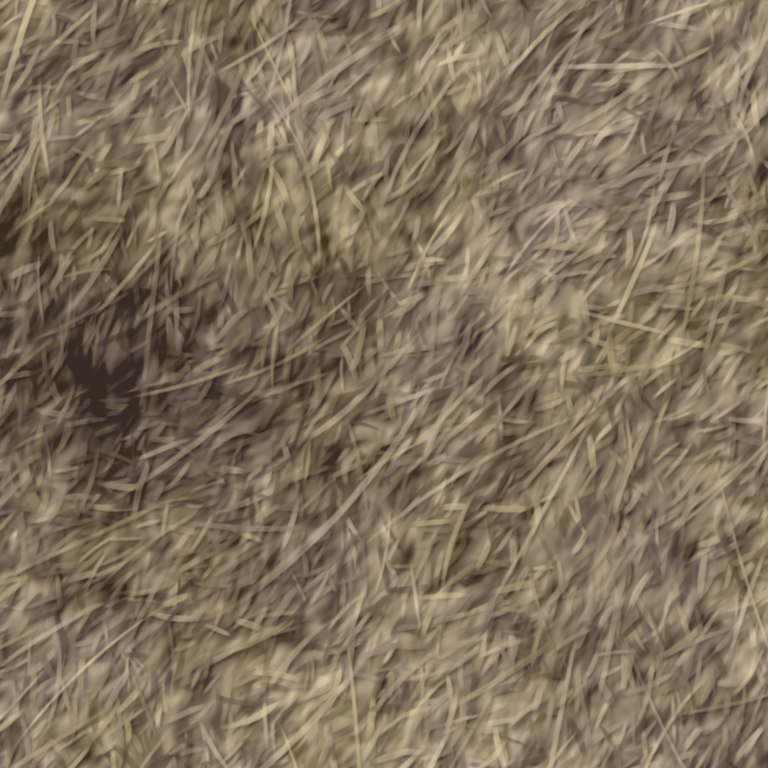
This texture is drawn by a WebGL 1 fragment shader. Its source:

```glsl
precision highp float;
uniform vec2 u_resolution;
// Dry, matted grass: streaked noise for the thatch, then jittered grids of
// narrow blades painted from short and dense to long and sparse, each with
// a thin shadow. Tone and warmth are kept apart and coloured at the end.

const vec3 SHADE = vec3(0.22, 0.17, 0.135);
const vec3 STRAW = vec3(0.75, 0.68, 0.565);
const vec3 WARM_SHIFT = vec3(0.012, 0.010, -0.036);
const float LEAN = 0.98; // usual blade direction in radians
const float EXPOSURE = 0.13;

vec4 hash4(vec2 p) {
  vec4 q = fract(p.xyxy * vec4(0.1031, 0.1030, 0.0973, 0.1099));
  q += dot(q, q.wzxy + 33.33);
  return fract((q.xxyz + q.yzzw) * q.zywx);
}

float noise(vec2 p) {
  vec2 i = floor(p);
  vec2 f = fract(p);
  f = f * f * (3.0 - 2.0 * f);
  float low = mix(hash4(i).x, hash4(i + vec2(1.0, 0.0)).x, f.x);
  float high = mix(hash4(i + vec2(0.0, 1.0)).x, hash4(i + 1.0).x, f.x);
  return mix(low, high, f.y);
}

// Noise stretched along an angle; frequency is (along, across).
float streaks(vec2 p, float angle, vec2 frequency) {
  vec2 dir = vec2(cos(angle), sin(angle));
  vec2 q = vec2(dot(p, dir), dot(p, vec2(-dir.y, dir.x)));
  return noise(q * frequency + 70.0);
}

// Coverage of a tapered, slightly bowed blade centred on the origin.
float blade(vec2 p, float angle, vec2 halfSize, float bend, float soft) {
  vec2 dir = vec2(cos(angle), sin(angle));
  float along = dot(p, dir) / halfSize.x;
  float across = dot(p, vec2(-dir.y, dir.x));
  across += bend * halfSize.x * (along * along - 0.33);
  float width = halfSize.y * (1.0 - 0.5 * along * along);
  float body = 1.0 - smoothstep(-soft, soft, abs(across) - width);
  return body * (1.0 - smoothstep(0.5, 1.0, abs(along)));
}

// Paints one blade per grid cell over ground = (tone, warmth).
vec2 layBlades(vec2 ground, vec2 p, float cell, vec2 halfSize, float spread,
               float density, vec2 toneRange, float seed, float soft) {
  vec2 home = floor(p / cell);
  for (int y = -1; y <= 1; y++) {
    for (int x = -1; x <= 1; x++) {
      vec2 id = home + vec2(float(x), float(y));
      vec4 place = hash4(id + seed);
      vec4 look = hash4(id + seed + 211.7);
      vec2 root = (id + place.xy) * cell;
      vec2 offset = p - root;
      float angle = LEAN + (place.z + place.w - 1.0) * spread
                  + (noise(root * 6.0 + 31.0) - 0.5) * 0.9;
      float bend = (look.x - 0.5) * 0.26;
      vec2 size = halfSize * mix(vec2(0.45, 0.55), vec2(1.0, 1.3), look.yz);
      float present = step(look.w, density);
      float shadow = blade(offset + vec2(-0.003, 0.003), angle, size, bend, soft * 2.0);
      float cover = blade(offset, angle, size, bend, soft);
      ground.x -= 0.13 * shadow * present;
      float tone = mix(toneRange.x, toneRange.y, fract(look.z * 7.0 + place.x));
      float warmth = fract(look.y * 9.0 + place.y) * 2.0 - 0.85;
      ground = mix(ground, vec2(tone, warmth), cover * present * 0.72);
    }
  }
  return ground;
}

// Broad light and dark areas, with a shaded hollow on the left.
float broadShade(vec2 p) {
  vec2 hollow = (p - vec2(0.17, 0.50)) * vec2(3.4, 4.8);
  float edge = 1.0 * (noise(p * 8.0 + 5.0) - 0.5);
  float dark = exp(-dot(hollow, hollow) + edge);
  float patches = noise(p * 5.0 + 17.0) - 0.5;
  float clumps = noise(p * 13.0 + 57.0) - 0.5;
  return 0.18 * patches + 0.22 * clumps - 0.36 * dark;
}

void main() {
  vec2 p = gl_FragCoord.xy / u_resolution.y;
  float soft = max(0.0019, 0.7 / u_resolution.y);

  // Thatch: warped streaks with dark gaps
  vec2 warp = vec2(noise(p * 14.0), noise(p * 14.0 + 40.0)) - 0.5;
  vec2 q = p + 0.035 * warp;
  float thatch = streaks(q, LEAN, vec2(30.0, 90.0));
  float gaps = streaks(q, LEAN - 0.4, vec2(40.0, 65.0));
  vec2 ground = vec2(0.08 + 0.45 * thatch + 0.35 * gaps, noise(p * 25.0) - 0.5);

  // Short, dense litter
  for (int i = 0; i < 6; i++) {
    float layer = float(i);
    ground = layBlades(ground, p + layer * 0.013, 0.04, vec2(0.039, 0.0038),
                       1.25, 0.88, vec2(0.18, 0.88), 37.0 + layer * 53.0, soft);
  }
  // Medium blades and long pale stalks
  for (int i = 0; i < 2; i++) {
    float layer = float(i);
    ground = layBlades(ground, p + layer * 0.041, 0.1, vec2(0.095, 0.0034),
                       1.1, 0.6, vec2(0.5, 0.98), 401.0 + layer * 71.0, soft);
    ground = layBlades(ground, p + layer * 0.117, 0.25, vec2(0.24, 0.0036),
                       0.95, 0.42, vec2(0.7, 1.0), 613.0 + layer * 89.0, soft);
  }

  // Blotches and fibre break up the blades, then shading and colour
  float blotch = streaks(q + 0.3, LEAN - 0.2, vec2(28.0, 52.0)) - 0.5;
  float fibre = streaks(q, LEAN + 0.1, vec2(55.0, 130.0)) - 0.5;
  float tone = ground.x + EXPOSURE + 0.34 * blotch + 0.26 * fibre + broadShade(p);
  float warmth = ground.y * 0.65 + 0.8 * (noise(p * 7.0 + 90.0) - 0.5);
  vec3 color = mix(SHADE, STRAW, clamp(tone, 0.0, 1.15));
  gl_FragColor = vec4(color + WARM_SHIFT * warmth, 1.0);
}
```
